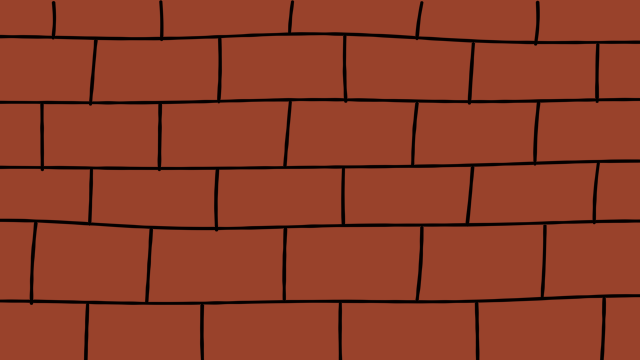
Reproduce this texture procedurally as a WebGL 2 fragment shader.

```glsl
#version 300 es
precision highp float;
// Hand-inked brick wall: six wavy courses of flat red bricks with black pen joints.

uniform vec2 u_resolution;
out vec4 fragColor;

const vec3 BRICK = vec3(0.60, 0.26, 0.17);
const vec3 INK = vec3(0.01, 0.0, 0.0);
const float PI = 3.14159265;
const float WALL_WIDTH = 16.0 / 9.0;   // lengths are in canvas heights
const float BED_HALF_WIDTH = 0.0043;
const float JOINT_HALF_WIDTH = 0.0047;
const float WIDTH_WOBBLE = 0.12;
const float LEAN = 0.0065;             // mean slant of a joint
const float LEAN_SPREAD = 0.020;
const float BOW = 0.007;
const float END_SPREAD = 0.014;        // how far joints miss or cross the bed below
const int COURSES = 6;
const int JOINTS = 5;

// Mean height of each bed line, top of the wall first
const float BED_HEIGHT[7] = float[7](1.0, 0.8938, 0.719, 0.5384, 0.3757, 0.1638, -0.03);

// Strength of four cosine waves bending each bed line
const vec4 BED_WAVES[7] = vec4[7](
    vec4(0.0),
    vec4(0.0065, -0.0078, 0.0013, 0.0045),
    vec4(-0.0028, -0.0018, -0.0011, 0.0025),
    vec4(-0.0078, 0.0041, -0.0009, 0.0014),
    vec4(-0.0025, 0.0074, 0.0035, 0.0039),
    vec4(-0.0060, 0.0041, -0.0014, 0.0033),
    vec4(0.0));

// Per course: first joint, brick length, unevenness of the spacing
const vec3 COURSE[6] = vec3[6](
    vec3(0.1236, 0.3433, 0.030),
    vec3(0.2588, 0.3502, 0.0),
    vec3(0.1056, 0.3471, 0.014),
    vec3(0.2516, 0.3512, 0.0),
    vec3(0.0704, 0.3613, 0.028),
    vec3(0.2157, 0.3661, 0.030));

float hash(vec2 p) {
    return fract(sin(dot(p, vec2(127.1, 311.7))) * 43758.5453);
}

// Smooth one-dimensional noise in -1..1
float noise(float x, float seed) {
    float cell = floor(x);
    float f = smoothstep(0.0, 1.0, x - cell);
    return 2.0 * mix(hash(vec2(cell, seed)), hash(vec2(cell + 1.0, seed)), f) - 1.0;
}

float bedHeight(int bed, float x) {
    vec4 waves = cos(PI * x / WALL_WIDTH * vec4(1.0, 2.0, 3.0, 4.0));
    return BED_HEIGHT[bed] + dot(BED_WAVES[bed], waves);
}

// Signed distance to one slanted, slightly bowed upright joint
float jointDistance(vec2 p, int course, int index) {
    vec2 id = vec2(float(course), float(index));
    vec3 c = COURSE[course];
    float i = id.y;
    float middle = c.x + c.y * i + c.z * cos(2.0 * i + 0.6) * exp(-0.3 * i);
    float top = bedHeight(course, middle) - 0.003 - 0.005 * hash(id + 3.1);
    float bottom = bedHeight(course + 1, middle) + END_SPREAD * (hash(id + 7.7) - 0.55);
    float y = clamp(p.y, bottom, top);
    float t = (top - y) / (top - bottom);
    float lean = LEAN + LEAN_SPREAD * (hash(id + 11.3) - 0.5);
    float bow = BOW * (hash(id + 17.9) - 0.5);
    float x = middle + lean * (0.5 - t) + bow * sin(PI * t);
    float wobble = 1.0 + WIDTH_WOBBLE * noise(y * 45.0, dot(id, vec2(5.0, 1.0)));
    return length(p - vec2(x, y)) - JOINT_HALF_WIDTH * wobble;
}

void main() {
    vec2 p = gl_FragCoord.xy / u_resolution.y;
    float pixel = 1.0 / u_resolution.y;
    float d = 1.0;

    // Long bed lines between courses
    for (int bed = 1; bed < COURSES; bed++) {
        float wobble = 1.0 + WIDTH_WOBBLE * noise(p.x * 30.0, float(bed) + 50.0);
        d = min(d, abs(p.y - bedHeight(bed, p.x)) - BED_HALF_WIDTH * wobble);
    }

    // Upright joints within each course
    for (int course = 0; course < COURSES; course++) {
        for (int index = 0; index < JOINTS; index++) {
            d = min(d, jointDistance(p, course, index));
        }
    }

    float ink = 1.0 - smoothstep(-0.75 * pixel, 0.75 * pixel, d);
    fragColor = vec4(mix(BRICK, INK, ink), 1.0);
}
```
